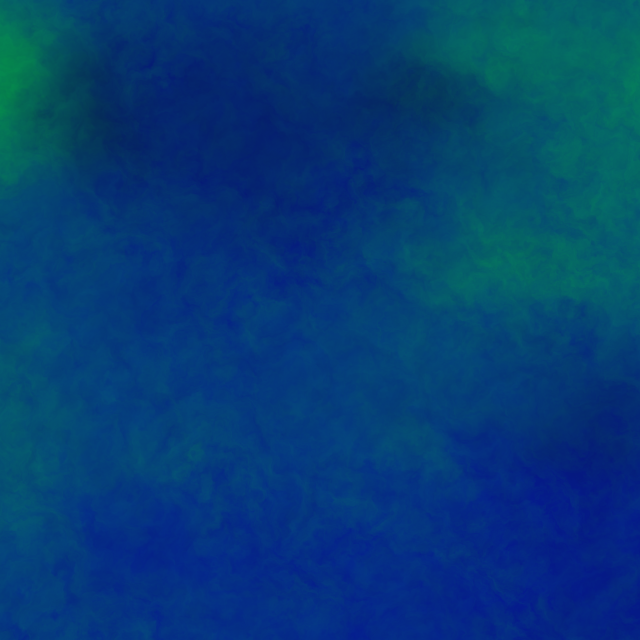
Write a Shadertoy shader that draws this background.

```glsl
// Deep blue and green mist: soft colour glows bent and feathered by gradient noise.

// Pseudo-random gradient for a lattice point
vec2 gradient(vec2 cell) {
    vec3 h = fract(cell.xyx * vec3(0.1031, 0.1030, 0.0973));
    h += dot(h, h.yzx + 33.33);
    float angle = 6.2832 * fract((h.x + h.y) * h.z);
    return vec2(cos(angle), sin(angle));
}

float gradientNoise(vec2 p) {
    vec2 i = floor(p), f = p - i;
    vec2 u = f * f * f * (f * (f * 6.0 - 15.0) + 10.0);
    vec2 e = vec2(1.0, 0.0);
    float low = mix(dot(gradient(i), f), dot(gradient(i + e), f - e), u.x);
    float high = mix(dot(gradient(i + e.yx), f - e.yx),
                     dot(gradient(i + 1.0), f - 1.0), u.x);
    return mix(low, high, u.y);
}

// Layered noise, each octave turned to hide the lattice
float fbm(vec2 p) {
    float sum = 0.0, amplitude = 0.6;
    for (int i = 0; i < 6; i++) {
        sum += amplitude * gradientNoise(p);
        p = mat2(1.6, 1.2, -1.2, 1.6) * p + 17.3;
        amplitude *= 0.57;
    }
    return sum;
}

// Soft elliptical spot
float glow(vec2 p, vec2 center, vec2 radius) {
    vec2 d = (p - center) / radius;
    return exp(-dot(d, d));
}

void mainImage(out vec4 fragColor, in vec2 fragCoord) {
    vec2 uv = fragCoord / iResolution.xy;

    // Ragged edges from a fine warp
    vec2 warp = vec2(fbm(uv * 7.0 + 3.0), fbm(uv * 7.0 + 41.0));
    vec2 p = uv + 0.08 * warp;
    float mottle = fbm(uv * 10.0 + 1.5 * warp + 9.0);
    float wisps = fbm(uv * vec2(24.0, 28.0) + 3.0 * warp.yx + 60.0);

    // Thin creases, stronger in some patches
    float crease = abs(fbm(uv * 15.0 + 2.0 * warp + 120.0));
    float patchiness = smoothstep(-0.25, 0.35, fbm(uv * 4.0 + 150.0));

    // Green and teal glows
    float green = 0.235;
    green += 0.31 * glow(p, vec2(-0.01, 0.88), vec2(0.11, 0.18));
    green += 0.21 * glow(p, vec2(1.04, 0.86), vec2(0.26, 0.25));
    green += 0.12 * glow(p, vec2(0.75, 0.95), vec2(0.12, 0.10));
    green += 0.13 * glow(p, vec2(0.78, 0.60), vec2(0.14, 0.10));
    green += 0.08 * glow(p, vec2(0.98, 0.54), vec2(0.16, 0.10));
    green += 0.05 * glow(p, vec2(0.70, 0.45), vec2(0.14, 0.12));
    green += 0.10 * glow(p, vec2(0.00, 0.34), vec2(0.14, 0.22));
    green += 0.06 * glow(p, vec2(0.64, 0.29), vec2(0.05));
    green += 0.04 * glow(p, vec2(0.28, 0.29), vec2(0.07, 0.04));

    // Blue hollows
    green -= 0.06 * glow(p, vec2(0.38, 0.76), vec2(0.20, 0.20));
    green -= 0.09 * glow(p, vec2(0.92, 0.23), vec2(0.20, 0.16));
    green -= 0.07 * glow(p, vec2(0.55, 0.03), vec2(0.35, 0.16));
    green -= 0.05 * glow(p, vec2(0.20, 0.14), vec2(0.14, 0.06));
    green -= 0.06 * glow(p, vec2(1.00, 0.00), vec2(0.25, 0.15));
    green += 0.065 * mottle + (0.04 + 0.05 * patchiness) * wisps;
    green += (0.05 + 0.07 * patchiness) * (0.12 - crease);
    green = max(green, 0.11);

    // Dim clouds
    float light = 1.0;
    light -= 0.19 * glow(p, vec2(0.38, 0.80), vec2(0.30, 0.22));
    light -= 0.15 * glow(p, vec2(0.68, 0.84), vec2(0.12, 0.08));
    light -= 0.17 * glow(p, vec2(0.14, 0.83), vec2(0.09, 0.10));
    light -= 0.14 * glow(p, vec2(0.93, 0.33), vec2(0.15, 0.12));
    light -= 0.06 * glow(p, vec2(1.00, 0.00), vec2(0.20));
    light += 0.05 * fbm(uv * 9.0 - 2.0 * warp + 80.0) + 0.05 * wisps;

    // Blue fades as green rises
    vec3 color = vec3(0.02, green * light, (0.625 - 0.55 * green) * light);
    fragColor = vec4(clamp(color, 0.0, 1.0), 1.0);
}
```
